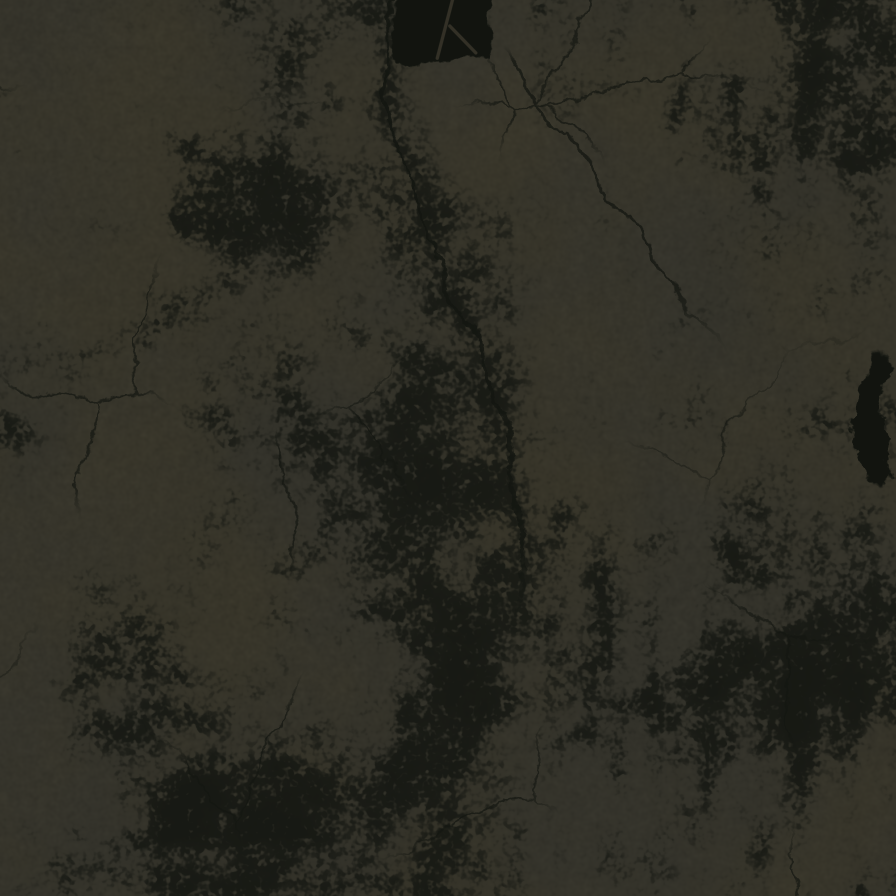
This texture is drawn by a Shadertoy shader. Its source:

```glsl
// Dark, stained plaster wall with sooty speckle, fine cracks and chipped holes.

vec2 hash2(vec2 p) {
    vec3 q = fract(vec3(p.xyx) * vec3(0.1031, 0.1030, 0.0973));
    q += dot(q, q.yzx + 33.33);
    return fract((q.xx + q.yz) * q.zy);
}

float corner(vec2 cell, vec2 offset, vec2 f) {
    return dot(hash2(cell + offset) * 2.0 - 1.0, f - offset);
}

float gradientNoise(vec2 p) {
    p += 70.0;
    vec2 i = floor(p), f = fract(p);
    vec2 u = f * f * f * (f * (f * 6.0 - 15.0) + 10.0);
    return mix(mix(corner(i, vec2(0, 0), f), corner(i, vec2(1, 0), f), u.x),
               mix(corner(i, vec2(0, 1), f), corner(i, vec2(1, 1), f), u.x), u.y);
}

float fbm(vec2 p) {
    float sum = 0.0, amplitude = 0.6;
    for (int i = 0; i < 6; i++) {
        sum += amplitude * gradientNoise(p);
        p = mat2(1.6, 1.2, -1.2, 1.6) * p + 7.3;
        amplitude *= 0.56;
    }
    return sum;
}

// Distance to the nearest border between Voronoi cells
float cellBorder(vec2 p) {
    vec2 i = floor(p), f = fract(p), nearest = vec2(8.0);
    for (int k = 0; k < 9; k++) {
        vec2 g = vec2(k % 3 - 1, k / 3 - 1);
        vec2 r = g + hash2(i + g + 20.0) - f;
        if (dot(r, r) < dot(nearest, nearest)) nearest = r;
    }
    float border = 8.0;
    for (int k = 0; k < 25; k++) {
        vec2 g = vec2(k % 5 - 2, k / 5 - 2);
        vec2 r = g + hash2(i + g + 20.0) - f, d = r - nearest;
        if (dot(d, d) > 1e-5) border = min(border, dot(0.5 * (r + nearest), normalize(d)));
    }
    return border;
}

float segment(vec2 p, vec2 a, vec2 b) {
    vec2 d = b - a;
    return length(p - a - d * clamp(dot(p - a, d) / dot(d, d), 0.0, 1.0));
}

float blot(vec2 p, vec4 b) {
    vec2 d = (p - b.xy) / b.zw;
    return exp(-dot(d, d));
}

// Broad damp and clean zones: centre, radii
const vec4 DAMP[8] = vec4[8](
    vec4(0.48, 0.44, 0.10, 0.11), vec4(0.49, 0.19, 0.06, 0.22), vec4(0.91, 0.22, 0.15, 0.12),
    vec4(0.28, 0.07, 0.14, 0.11), vec4(0.14, 0.29, 0.08, 0.10), vec4(0.29, 0.77, 0.12, 0.07),
    vec4(0.71, 0.19, 0.07, 0.06), vec4(0.97, 0.93, 0.08, 0.11));
const vec4 CLEAN[5] = vec4[5](
    vec4(0.02, 0.25, 0.10, 0.22), vec4(0.18, 0.45, 0.14, 0.08), vec4(0.70, 0.64, 0.11, 0.14),
    vec4(0.05, 0.90, 0.22, 0.14), vec4(0.55, 0.86, 0.09, 0.08));

void mainImage(out vec4 fragColor, in vec2 fragCoord) {
    vec2 uv = fragCoord / iResolution.xy;
    float px = 1.0 / iResolution.y;
    vec2 ragged = vec2(fbm(uv * 14.0), fbm(uv * 14.0 + 31.0));
    vec2 warped = uv + 0.035 * ragged;

    // Two long fractures running down from the upper hole
    float mainPath = mix(0.58, 0.435, smoothstep(0.42, 0.92, uv.y));
    float mainGap = abs(warped.x - mainPath);
    float sideGap = abs(warped.x - 0.56 - 0.72 * (0.95 - uv.y)) * 0.8;
    float mainSpan = smoothstep(0.27, 0.4, uv.y);
    float sideSpan = smoothstep(0.6, 0.68, uv.y) * (1.0 - smoothstep(0.93, 0.95, uv.y));

    // Damp density, broken up at every scale
    float damp = 0.75 * fbm(uv * 5.0 + 0.4 * ragged) + 0.7 * ragged.x + 0.08;
    for (int i = 0; i < 8; i++) damp += 0.36 * blot(warped, DAMP[i]);
    for (int i = 0; i < 5; i++) damp -= 0.28 * blot(warped, CLEAN[i]);
    damp += 0.25 * exp(-mainGap * 30.0) * mainSpan;
    damp += 0.35 * gradientNoise(uv * vec2(32.0, 6.0)) * smoothstep(0.4, 0.7, uv.x);
    damp += 0.25 * gradientNoise(uv * vec2(6.0, 34.0)) * (1.0 - smoothstep(0.2, 0.45, uv.x));
    float density = smoothstep(-0.25, 0.85, damp);

    // Sooty speckle breaks up the stains
    float grain = 0.75 * gradientNoise(uv * 120.0 + ragged) + 0.45 * gradientNoise(uv * 58.0)
                + 0.6 * gradientNoise(uv * 215.0);
    float speck = smoothstep(-0.22, 0.26, density - 0.46 + 0.95 * grain);
    float soot = 0.25 * density + 0.72 * speck * smoothstep(0.05, 0.6, density);

    // Plaster with warm and grey patches and faint tooth
    vec3 plaster = mix(vec3(0.207, 0.202, 0.170), vec3(0.222, 0.211, 0.164),
                       smoothstep(-0.25, 0.3, fbm(uv * 3.0 + 12.0)));
    plaster *= 1.0 - 0.10 * grain + 0.06 * ragged.x;
    vec3 color = mix(plaster, vec3(0.085, 0.093, 0.073), soot);

    // Hairline network that fades in and out
    float hair = cellBorder(warped * 3.6) / 3.6;
    float hairShow = smoothstep(-0.02, 0.22, gradientNoise(uv * 5.0 + 40.0));
    float crack = 0.7 * hairShow * (1.0 - smoothstep(0.0003, 0.0012 + px, hair));
    float width = 0.0008 + 0.0014 * smoothstep(-0.2, 0.4, ragged.y);
    crack = max(crack, 0.85 * mainSpan * (1.0 - smoothstep(width, width + 1.5 * px, mainGap)));
    crack = max(crack, 0.75 * sideSpan * (1.0 - smoothstep(0.0008, 0.0008 + 1.5 * px, sideGap)));
    color = mix(color, vec3(0.075, 0.085, 0.065), crack);

    // Chipped holes, with two pale slivers in the upper one
    vec2 chip = uv + 0.025 * ragged;
    vec2 box = abs(chip - vec2(0.493, 1.0)) - vec2(0.053, 0.068);
    float hole = max(box.x, box.y);
    vec2 gouge = (uv + 0.05 * ragged - vec2(0.975, 0.53)) / vec2(0.018, 0.075);
    hole = min(hole, (length(gouge) - 1.0) * 0.018);
    color = mix(color, vec3(0.07, 0.08, 0.06), 1.0 - smoothstep(-px, px, hole));
    float sliver = min(segment(uv, vec2(0.488, 0.935), vec2(0.505, 1.0)),
                       segment(uv, vec2(0.502, 0.971), vec2(0.531, 0.941)));
    color = mix(color, vec3(0.20, 0.19, 0.15), 1.0 - smoothstep(0.001, 0.001 + 1.5 * px, sliver));

    fragColor = vec4(color, 1.0);
}
```
